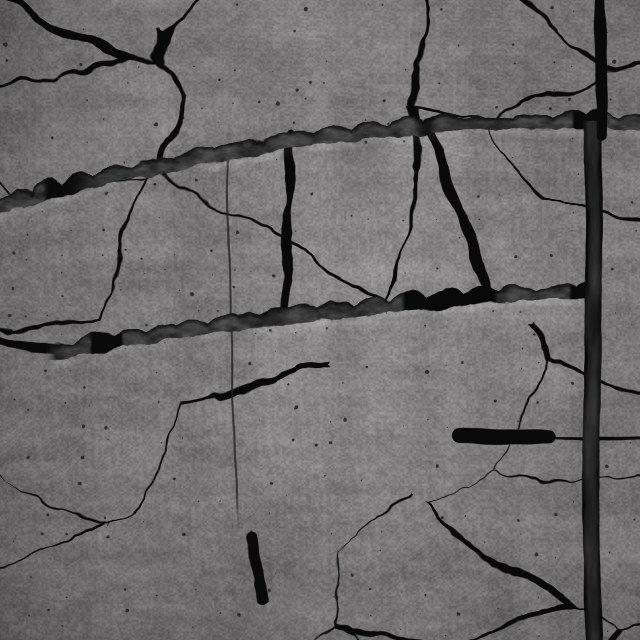
Give the GLSL for this texture, as a three.js fragment shader.

```glsl
// Weathered grey concrete: grainy slabs split by black cracks, two crumbling
// arched ledges and a dark upright joint. Cracks are warped Voronoi borders
// with a width per edge; ledges are scalloped bands along parabolas.
varying vec2 vUv;

const vec3 TINT = vec3(1.0, 0.985, 0.99);
const float CONCRETE = 0.5;
const float CRACK_TONE = 0.035;
const float SOFT = 0.0012;
const vec2 CELLS = vec2(3.6, 4.5);
const float CRACK_KEEP = 0.74;
const float THIN = 0.0011;
const float THICK = 0.0045;
const float JOINT_X = 0.926;
const float JOINT_HALF = 0.0135;
const float SEAM_X = 0.355;
const float PIT_GRID = 34.0;

float hash(vec2 p) {
  return fract(sin(dot(p, vec2(127.1, 311.7))) * 43758.5453);
}

vec2 hash2(vec2 p) {
  return vec2(hash(p), hash(p + 57.3));
}

float noise(vec2 p) {
  vec2 i = floor(p), f = fract(p);
  f = f * f * (3.0 - 2.0 * f);
  return mix(mix(hash(i), hash(i + vec2(1, 0)), f.x),
             mix(hash(i + vec2(0, 1)), hash(i + 1.0), f.x), f.y);
}

// Layered noise centred on zero
float fbm(vec2 p) {
  float sum = 0.0, amp = 0.5;
  for (int i = 0; i < 4; i++) {
    sum += amp * (noise(p) - 0.5);
    p = p * 2.03 + 17.1;
    amp *= 0.5;
  }
  return sum;
}

// Jagged offset that roughens straight lines
vec2 jag(vec2 p) {
  vec2 offset = vec2(0.0);
  float freq = 6.0;
  for (int i = 0; i < 4; i++) {
    offset += (vec2(noise(p * freq), noise(p * freq + 31.7)) - 0.5) * 0.3 / freq;
    freq *= 2.6;
  }
  return offset;
}

float inside(float d) {
  return smoothstep(SOFT, -SOFT, d);
}

float stroke(vec2 p, vec2 a, vec2 b, float halfWidth) {
  vec2 ab = b - a;
  float t = clamp(dot(p - a, ab) / dot(ab, ab), 0.0, 1.0);
  return inside(length(p - a - ab * t) - halfWidth * (0.6 + 0.8 * noise(p * 22.0)));
}

// Voronoi borders; each edge has its own width and may be missing
float crackNetwork(vec2 p, float widen) {
  vec2 q = (p + jag(p)) * CELLS, cell = floor(q), f = fract(q);
  vec2 nearCell = vec2(0.0), nearest = vec2(8.0);
  for (int j = -1; j <= 1; j++) for (int i = -1; i <= 1; i++) {
    vec2 g = vec2(float(i), float(j));
    vec2 r = g + hash2(cell + g) - f;
    if (dot(r, r) < dot(nearest, nearest)) { nearest = r; nearCell = g; }
  }
  float cover = 0.0, swell = widen * (0.4 + 1.2 * noise(p * 13.0));
  for (int j = -2; j <= 2; j++) for (int i = -2; i <= 2; i++) {
    vec2 g = nearCell + vec2(float(i), float(j));
    vec2 r = g + hash2(cell + g) - f;
    float edge = hash(2.0 * cell + nearCell + g + 0.37);
    if ((i != 0 || j != 0) && edge < CRACK_KEEP) {
      float d = dot(0.5 * (nearest + r), normalize(r - nearest)) / CELLS.y;
      float w = mix(THIN, THICK, pow(edge / CRACK_KEEP, 2.0)) * swell;
      cover = max(cover, inside(d - w));
    }
  }
  return cover;
}

// Crumbling band with scalloped top, black gaps and a pale lower lip
float addLedge(float tone, vec2 p, float mid, float seed) {
  float chunk = noise(vec2(p.x * 12.0, seed));
  float scallop = abs(sin(p.x * 50.0 + 3.0 * noise(vec2(p.x * 6.0, seed))));
  float t = p.y - mid + 0.016 * fbm(p * 38.0);
  float top = 0.006 + 0.015 * scallop * (0.3 + 0.7 * chunk);
  float stone = 0.23 + 0.3 * fbm(p * vec2(55.0, 95.0));
  stone *= mix(0.35, 1.0, smoothstep(0.0, 0.009, top - t));
  stone = mix(stone, CRACK_TONE, smoothstep(0.68, 0.76, chunk));
  tone += 0.1 * smoothstep(0.012, 0.0, abs(t + 0.017)) * noise(p * 30.0);
  return mix(tone, stone, inside(t - top) * inside(-0.012 - t));
}

// Sparse round pits, one candidate per grid cell
float pits(vec2 p) {
  vec2 q = p * PIT_GRID, cell = floor(q);
  float size = 0.11 * pow(hash(cell + 9.1), 3.0);
  float d = length(fract(q) - 0.2 - 0.6 * hash2(cell)) - size;
  return inside(d / PIT_GRID + 0.003 * fbm(p * 200.0)) * step(0.55, hash(cell + 4.7));
}

float surface(vec2 p) {
  vec2 c = p - vec2(0.62, 0.55);
  float tone = CONCRETE + 0.13 * fbm(p * 3.5) + 0.12 * fbm(p * vec2(9.0, 38.0));
  tone += 0.05 * (noise(p * vec2(24.0, 2.5)) - 0.5) + 0.1 * fbm(p * 95.0);
  tone += 0.1 * (noise(p * 330.0) - 0.5);
  return tone * (1.0 - 0.32 * dot(c, c));
}

void main() {
  vec2 p = vUv, rough = p + 0.45 * jag(p), slight = p + 0.15 * jag(p);
  float upper = 0.68 + p.x * (0.29 - 0.16 * p.x);
  float lower = 0.435 + p.x * (0.19 - 0.075 * p.x);
  float tone = mix(surface(p), 0.12, 0.85 * pits(p));

  // Cracks: fine network, then the broad breaks
  float crack = crackNetwork(p, mix(1.0, 1.6, smoothstep(-0.02, 0.02, p.y - upper)));
  crack = max(crack, stroke(rough, vec2(0.455, 0.79), vec2(0.44, 0.5), 0.006));
  crack = max(crack, stroke(rough, vec2(0.66, 0.795), vec2(0.76, 0.55), 0.007));
  crack = max(crack, stroke(rough, vec2(0.395, 0.16), vec2(0.41, 0.06), 0.009));
  crack = max(crack, stroke(rough, vec2(-0.05, 0.478), vec2(0.09, 0.455), 0.006));
  crack = max(crack, stroke(slight, vec2(0.72, 0.319), vec2(0.86, 0.319), 0.011));
  crack = max(crack, stroke(slight, vec2(0.86, 0.317), vec2(1.05, 0.315), 0.002));
  tone = mix(tone, CRACK_TONE, crack);

  // Hairline seam between the upper ledge and the lower slab
  float seam = inside(abs(slight.x - SEAM_X + 0.03 * (p.y - 0.77)) - 0.0016);
  tone = mix(tone, 0.13, 0.8 * seam * smoothstep(0.16, 0.24, p.y) * step(p.y, upper));

  // Ledges
  tone = addLedge(tone, p, upper, 3.0);
  float lowerSpan = smoothstep(0.07, 0.09, p.x) * step(p.x, JOINT_X);
  tone = mix(tone, addLedge(tone, p, lower, 11.0), lowerSpan);

  // Upright joint: wide below the upper ledge, narrow and black above
  float dx = abs(slight.x - JOINT_X);
  float groove = 0.14 + 0.2 * fbm(p * vec2(70.0, 14.0)) - 0.08 * smoothstep(0.004, JOINT_HALF, dx);
  tone = mix(tone, groove, inside(dx - JOINT_HALF) * inside(p.y - upper));
  tone = mix(tone, CRACK_TONE, stroke(slight, vec2(0.94, 1.05), vec2(0.94, 0.79), 0.008));

  gl_FragColor = vec4(clamp(tone, 0.02, 1.0) * TINT, 1.0);
}
```
